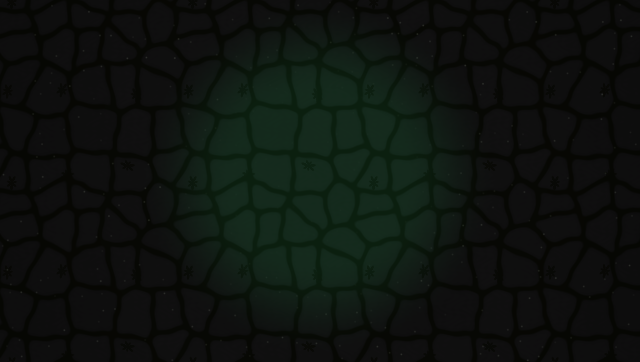
A WebGL 1 fragment shader for this background:

```glsl
precision highp float;
// Dark cobbled stone floor with mossy joints, pale specks and a round green glow.
uniform vec2 u_resolution;

// Lengths are fractions of the canvas height.
const float TILE = 0.5;            // period of the paving
const float STONES = 5.0;          // stones along one tile side
const float JITTER = 0.82;
const float JOINT = 0.0062;        // half width of a joint
const float ROUNDING = 0.11;       // corner rounding, in stone units
const vec2 TUFT_GRID = vec2(3.0, 2.0);
const vec2 TUFT_SHIFT = vec2(0.34, -0.44);
const float TUFT_SIZE = 0.021;
const float SPECK_GRID = 0.042;
const float SPECK_SIZE = 0.0018;
const float SPECK_CHANCE = 0.32;
const vec2 GLOW_CENTER = vec2(-0.005, 0.012);
const float GLOW_INNER = 0.23;
const float GLOW_OUTER = 0.50;
const vec3 STONE_COLOR = vec3(0.062, 0.061, 0.062);
const vec3 JOINT_COLOR = vec3(0.027, 0.030, 0.014);
const vec3 GLOW_COLOR = vec3(0.021, 0.106, 0.053);
const vec3 SPECK_COLOR = vec3(0.15, 0.16, 0.14);

vec2 hash2(vec2 p) {
  vec2 k = vec2(dot(p, vec2(127.1, 311.7)), dot(p, vec2(269.5, 183.3)));
  return fract(sin(k) * 43758.5);
}

float smoothMin(float a, float b, float k) {
  float h = max(k - abs(a - b), 0.0) / k;
  return min(a, b) - 0.25 * h * h * k;
}

vec2 stoneSeed(vec2 cell) {
  return 0.5 + JITTER * (hash2(mod(cell, STONES) + 3.0) - 0.5);
}

// x: distance to the nearest joint, y: random shade of the stone.
vec2 paving(vec2 p) {
  vec2 base = floor(p);
  vec2 local = p - base;
  vec2 nearCell = vec2(0.0);
  vec2 nearSeed = vec2(0.0);
  float best = 9.0;
  for (int j = -1; j <= 1; j++) {
    for (int i = -1; i <= 1; i++) {
      vec2 cell = vec2(float(i), float(j));
      vec2 toSeed = cell + stoneSeed(base + cell) - local;
      float d = dot(toSeed, toSeed);
      if (d < best) {
        best = d;
        nearCell = cell;
        nearSeed = toSeed;
      }
    }
  }
  float edge = 9.0;
  for (int j = -2; j <= 2; j++) {
    for (int i = -2; i <= 2; i++) {
      vec2 cell = nearCell + vec2(float(i), float(j));
      vec2 toSeed = cell + stoneSeed(base + cell) - local;
      vec2 gap = toSeed - nearSeed;
      if (dot(gap, gap) > 0.0001) {
        float d = dot(0.5 * (toSeed + nearSeed), normalize(gap));
        edge = smoothMin(edge, d, ROUNDING);
      }
    }
  }
  return vec2(edge, hash2(mod(base + nearCell, STONES) + 17.0).x);
}

// Spiky leaf clumps, one per cell of a coarse grid.
float tufts(vec2 p, float pixel) {
  vec2 q = p / TILE * TUFT_GRID + TUFT_SHIFT;
  vec2 cell = floor(q);
  vec2 rnd = hash2(mod(cell, TUFT_GRID) + 41.0);
  vec2 d = (q - cell - 0.5 - 0.3 * (rnd - 0.5)) * TILE / TUFT_GRID;
  float angle = atan(d.y, d.x + 0.00001);
  float leaf = abs(cos(3.5 * angle + rnd.x)) * (0.75 + 0.25 * sin(2.0 * angle + 6.0 * rnd.y));
  float radius = TUFT_SIZE * (0.25 + 0.75 * leaf);
  return 1.0 - smoothstep(-pixel, pixel, length(d) - radius);
}

float specks(vec2 p, float pixel) {
  vec2 q = p / SPECK_GRID;
  vec2 cell = floor(q);
  vec2 place = 0.15 + 0.7 * hash2(cell + 71.0);
  vec2 rnd = hash2(cell + 113.0);
  float d = length(q - cell - place) * SPECK_GRID;
  float dot1 = 1.0 - smoothstep(SPECK_SIZE - pixel, SPECK_SIZE + pixel, d);
  return dot1 * step(rnd.x, SPECK_CHANCE) * (0.25 + 0.75 * rnd.y);
}

void main() {
  float pixel = 1.0 / u_resolution.y;
  vec2 p = gl_FragCoord.xy * pixel;
  vec2 centered = p - 0.5 * u_resolution * pixel;
  vec2 floorPos = vec2(p.x, 1.0 - p.y);

  // Stones with slightly wavy outlines
  float scale = STONES / TILE;
  vec2 wave = 0.0022 * sin(floorPos.yx * 88.0 + 1.5 * sin(floorPos * 50.3));
  vec2 stone = paving((floorPos + wave) * scale);
  float edge = stone.x / scale - JOINT;
  float cover = smoothstep(-pixel, 1.2 * pixel, edge);
  cover *= 1.0 - 0.8 * tufts(floorPos, pixel);

  // Worn surface and soft shading at the rim
  float grain = sin(floorPos.x * 163.0 + 3.0 * sin(floorPos.y * 113.0))
              * sin(floorPos.y * 201.0 + 2.0 * sin(floorPos.x * 75.0));
  float shade = 0.96 + 0.08 * (stone.y - 0.5) + 0.025 * grain;
  shade *= 0.9 + 0.1 * smoothstep(0.0, 0.012, edge);
  vec3 color = mix(JOINT_COLOR, STONE_COLOR * shade, cover);

  // Round light, pale specks outside it, darker far corners
  float glow = 1.0 - smoothstep(GLOW_INNER, GLOW_OUTER, length(centered - GLOW_CENTER));
  color += GLOW_COLOR * glow * mix(0.86, 1.0, cover);
  color += SPECK_COLOR * specks(floorPos, pixel) * (1.0 - 0.9 * glow);
  color *= 1.0 - 0.12 * smoothstep(0.5, 1.0, length(centered));
  gl_FragColor = vec4(color, 1.0);
}
```
